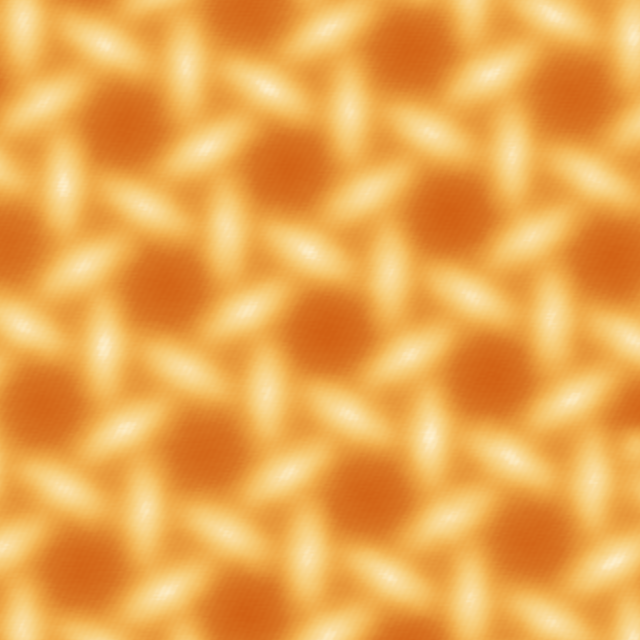
Give the GLSL for this pattern, as a WebGL 2 fragment shader.

```glsl
#version 300 es
precision highp float;
// Soft pinwheel kagome lattice: glowing rods around dark hexagonal wells, with scan grain.

uniform vec2 u_resolution;
out vec4 outColor;

// Lattice, in canvas units
const vec2 ORIGIN = vec2(0.513, 0.480);
const vec2 STEP_A = vec2(0.2543, -0.0694);
const vec2 STEP_B = vec2(0.0632, -0.2546);

// Rods: a long bar with a fatter, twisted core
const float ROD_TURN = 0.82;
const float CORE_TURN = 0.54;
const float ROD_REACH = 0.088;
const float ROD_WIDTH = 0.0215;
const vec2 CORE_SIZE = vec2(0.033, 0.0255);
const float ROD_HEIGHT = 2.55;
const float CORE_HEIGHT = 2.1;

// Ground and wells, in steps of the colour ramp
const float GROUND = 1.75;
const float WELL_DEPTH = 1.5;
const float WELL_RADIUS = 0.069;

// Wear and variation
const float ROD_VARIATION = 0.10;
const float WELL_VARIATION = 0.30;
const float WARP = 0.004;
const float RIPPLE = 0.07;
const float GRAIN = 0.22;
const vec2 BRIGHT_SPOT = vec2(0.998, 0.303);
const float SPOT_RADIUS = 0.022;
const float SPOT_HEIGHT = 3.6;

const int RAMP_STEPS = 8;
const vec3 RAMP[RAMP_STEPS] = vec3[](
    vec3(0.82, 0.38, 0.08), vec3(0.85, 0.46, 0.14),
    vec3(0.90, 0.58, 0.22), vec3(0.94, 0.67, 0.29),
    vec3(0.96, 0.75, 0.39), vec3(0.97, 0.81, 0.49),
    vec3(0.98, 0.86, 0.61), vec3(1.00, 0.97, 0.88));

float hash(vec2 p) {
    return fract(sin(dot(p, vec2(127.1, 311.7))) * 43758.5453);
}

float noise(vec2 p) {
    vec2 i = floor(p), f = fract(p);
    f = f * f * (3.0 - 2.0 * f);
    return mix(mix(hash(i), hash(i + vec2(1, 0)), f.x),
               mix(hash(i + vec2(0, 1)), hash(i + vec2(1, 1)), f.x), f.y);
}

// Coordinates of p along and across an axis turned from a direction
vec2 alongAcross(vec2 p, vec2 direction, float turn) {
    float angle = atan(direction.y, direction.x) + turn;
    vec2 axis = vec2(cos(angle), sin(angle));
    return vec2(dot(p, axis), dot(p, vec2(-axis.y, axis.x)));
}

// Rod halfway along a link between two wells
float rod(vec2 p, vec2 link, vec2 cell) {
    p -= 0.5 * link;
    vec2 bar = alongAcross(p, link, ROD_TURN) / vec2(ROD_REACH, ROD_WIDTH);
    vec2 core = alongAcross(p, link, CORE_TURN) / CORE_SIZE;
    float height = ROD_HEIGHT * exp(-pow(abs(bar.x), 4.0) - 0.5 * bar.y * bar.y)
                 + CORE_HEIGHT * exp(-0.5 * dot(core, core));
    float level = hash(cell + link * 10.0) - 0.5;
    return height * (1.0 + ROD_VARIATION * level);
}

float surface(vec2 p) {
    vec2 nearest = round(inverse(mat2(STEP_A, STEP_B)) * p);
    float height = GROUND;
    for (int j = -1; j <= 1; j++) {
        for (int i = -1; i <= 1; i++) {
            vec2 cell = nearest + vec2(i, j);
            vec2 q = p - cell.x * STEP_A - cell.y * STEP_B;
            float depth = WELL_DEPTH + WELL_VARIATION * (hash(cell + 7.3) - 0.5);
            height -= depth * exp(-dot(q, q) / (WELL_RADIUS * WELL_RADIUS));
            height += rod(q, STEP_A, cell) + rod(q, STEP_B, cell)
                    + rod(q, STEP_B - STEP_A, cell);
        }
    }
    return height;
}

vec3 rampColor(float height) {
    float h = clamp(height, 0.0, float(RAMP_STEPS) - 1.001);
    int i = int(h);
    return mix(RAMP[i], RAMP[i + 1], fract(h));
}

void main() {
    vec2 uv = gl_FragCoord.xy / u_resolution;

    // Slightly uneven outlines
    vec2 wobble = vec2(noise(uv * 38.0), noise(uv * 38.0 + 51.0)) - 0.5;
    float height = surface(uv - ORIGIN + WARP * wobble);

    // Lone bright spot
    vec2 spot = (uv - BRIGHT_SPOT) / SPOT_RADIUS;
    height += SPOT_HEIGHT * exp(-0.5 * dot(spot, spot));

    // Fine slanted ripples and horizontal scan grain
    float bend = 3.0 * noise(uv * 14.0);
    height += RIPPLE * sin(dot(uv, vec2(620.0, -330.0)) + bend);
    height += GRAIN * (noise(uv * vec2(90.0, 330.0)) - 0.5);
    height += 0.3 * (noise(uv * 6.0 + 19.0) - 0.5);

    outColor = vec4(rampColor(height), 1.0);
}
```
